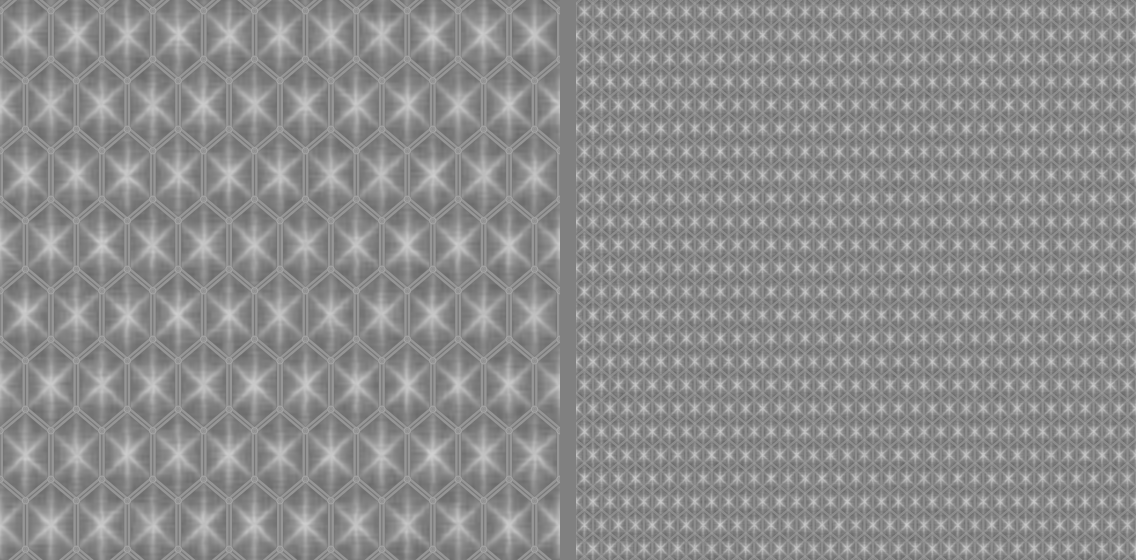
Left, the tile; right, the same tile 3 across and 3 down.
Write a Shadertoy shader that draws this pattern.

```glsl
float hash(vec2 p) {
    vec3 q = fract(vec3(p.xyx) * 0.1031);
    q += dot(q, q.yzx + 33.33);
    return fract((q.x + q.y) * q.z);
}

// Value noise that wraps after period lattice steps
float noise(vec2 p, vec2 period) {
    vec2 i = floor(p), f = fract(p);
    f = f * f * (3.0 - 2.0 * f);
    vec2 a = mod(i, period), b = mod(i + 1.0, period);
    return mix(mix(hash(a), hash(vec2(b.x, a.y)), f.x),
               mix(hash(vec2(a.x, b.y)), hash(b), f.x), f.y);
}

float wrapNoise(vec2 uv, vec2 cells) {
    return noise(uv * cells, cells) - 0.5;
}

// Antialiased coverage of a band around d = 0
float band(float d, float halfWidth, float px) {
    float edge = clamp((halfWidth - abs(d)) / px + 0.5, 0.0, 1.0);
    return edge * min(1.0, 2.0 * halfWidth / px);
}

// Offset from the nearest centre of a rectangular lattice
vec2 latticeOffset(vec2 p, vec2 origin) {
    vec2 pitch = vec2(1.0, 2.75);
    return mod(p - origin + 0.5 * pitch, pitch) - 0.5 * pitch;
}

// Distance inward from the sides of a tall hexagon
float wallDistance(vec2 d) {
    d = abs(d);
    return min(0.5 - d.x, dot(normalize(vec2(0.423, 0.5)), vec2(0.0, 0.899) - d));
}

// Soft ridge that widens and fades away from the centre
float ray(float across, float r, float fade) {
    float x = across / (0.05 + 0.05 * r);
    return exp(-fade * r) / (1.0 + x * x);
}

void mainImage(out vec4 fragColor, in vec2 fragCoord) {
    vec2 uv = fragCoord / iResolution.xy;
    vec2 p = uv * 11.0;
    float px = 11.0 / min(iResolution.x, iResolution.y);

    // Staggered hexagons: eleven across, eight rows
    vec2 even = latticeOffset(p, vec2(0.0, 0.6875));
    vec2 odd = latticeOffset(p, vec2(0.5, 2.0625));
    vec2 d = wallDistance(even) > wallDistance(odd) ? even : odd;
    float wall = max(wallDistance(d), 0.0);
    vec2 id = floor(mod((p - d) * vec2(2.0, 8.0 / 11.0) + vec2(0.5, 0.0), vec2(22.0, 8.0)));

    // Six-rayed glow, slightly uneven in each cell
    vec2 bend = vec2(wrapNoise(uv, vec2(66.0)), wrapNoise(uv + 0.37, vec2(66.0)));
    vec2 s = abs(d + 0.035 * bend * smoothstep(0.0, 0.3, wall));
    float r = length(s);
    vec2 diagonal = normalize(vec2(0.5, 0.476));
    float upright = ray(s.x, r, 1.0);
    float slanted = ray(s.x * diagonal.y - s.y * diagonal.x, r, 1.1);
    float star = 1.0 - (1.0 - upright) * (1.0 - slanted);
    float strength = 0.96 + 0.08 * hash(id + 3.0);
    float shade = 0.418 + strength * (0.24 * star + 0.115 * exp(-7.0 * r * r));

    // Cloth-like streaks and blotches
    shade += 0.045 * wrapNoise(uv, vec2(44.0, 200.0));
    shade += 0.035 * wrapNoise(uv, vec2(200.0, 55.0));
    shade += 0.03 * wrapNoise(uv, vec2(66.0, 64.0));

    // Grooved double bars with a thin dark outline
    shade = mix(shade, 0.45, 0.5 * band(wall, 0.072, px));
    shade = mix(shade, 0.59, band(wall, 0.058, px));
    shade = mix(shade, 0.45, 0.85 * band(wall, 0.012, px));

    // Ringed joints
    vec2 a = abs(d);
    float joint = min(length(a - vec2(0.0, 0.899)), length(a - vec2(0.5, 0.476)));
    shade = mix(shade, 0.56, band(joint, 0.07, px));
    shade = mix(shade, 0.65, band(joint - 0.06, 0.01, px));
    shade = mix(shade, 0.63, band(joint - 0.03, 0.007, px));

    fragColor = vec4(vec3(shade), 1.0);
}
```
